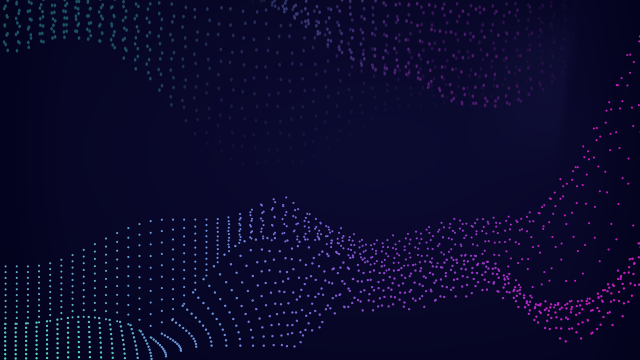
Give the GLSL for this background, as a Shadertoy shader.

```glsl
float bump(float x, float center, float width) {
    float d = (x - center) / width;
    return exp(-d * d);
}

// Upper and lower height of each dotted sheet
vec2 sheetEdges(int id, float x) {
    float crest = 0.1 + 0.02 * bump(x, 0.23, 0.1) - 0.04 * bump(x, 0.43, 0.05)
        + 0.235 * smoothstep(0.42, 0.7, x) - 0.08 * smoothstep(0.85, 1.08, x)
        + 0.03 * bump(x, 1.28, 0.1) - 0.1 * smoothstep(1.36, 1.5, x)
        + 0.16 * pow(max(x - 1.58, 0.0) / 0.2, 2.0);
    if (id == 0) {
        float top = 0.26 + 0.13 * smoothstep(0.08, 0.46, x)
            + 0.06 * bump(x, 0.775, 0.09) - 0.06 * bump(x, 1.05, 0.14)
            + 0.53 * pow(max(x - 1.42, 0.0) / 0.358, 1.8);
        return vec2(top, crest);
    }
    if (id == 1) {
        float base = -0.02 + 0.06 * smoothstep(0.34, 0.5, x)
            + 0.105 * smoothstep(0.72, 0.98, x) + 0.045 * bump(x, 1.33, 0.12)
            - 0.085 * smoothstep(1.4, 1.57, x)
            + 0.13 * pow(max(x - 1.62, 0.0) / 0.16, 1.5);
        return vec2(crest, base);
    }
    if (id == 2) {
        float hem = 0.86 + 0.04 * bump(x, 0.2, 0.1)
            - 0.31 * smoothstep(0.28, 0.68, x) + 0.16 * smoothstep(0.8, 1.15, x)
            + 0.2 * smoothstep(1.4, 1.65, x);
        return vec2(1.01, hem);
    }
    float ridge = 1.0 - 0.2 * smoothstep(0.7, 1.08, x)
        - 0.09 * smoothstep(1.1, 1.3, x) + 0.12 * smoothstep(1.4, 1.65, x);
    return vec2(1.05, ridge);
}

// Coverage of a grid of dots stretched between the two edges
float dotSheet(vec2 p, int id, float spacing, float rows, float radius) {
    float pixel = 1.0 / iResolution.y;
    float nearest = floor(p.x / spacing);
    bool upper = id > 1;
    float cover = 0.0;
    for (float k = -5.0; k <= 5.0; k++) {
        float column = nearest + k;
        float x = (column + 0.5) * spacing;
        vec2 edges = sheetEdges(id, x);
        float fan = id == 1 ? 0.11 * bump(x, 0.62, 0.2) : 0.0;
        float scatter = upper ? 0.005 : 0.009 * smoothstep(0.55, 0.95, x);
        float crowding = upper ? 0.0 : smoothstep(1.0, 1.6, x);
        for (float row = 0.0; row < rows; row++) {
            float v = row / (rows - 1.0);
            float packed = mix(v, v * v, crowding);
            if (id == 3) packed = 1.0 - (1.0 - v) * (1.0 - v);
            vec2 center = vec2(x + fan * sin(v * 1.57), mix(edges.x, edges.y, packed));
            center += scatter * vec2(sin(column * 2.1 + row * 1.7),
                                     sin(column * 1.3 + row * 2.9));
            float d = length((p - center) * vec2(1.0, upper ? 0.75 : 1.0));
            float fade = id == 2 ? 1.0 - 0.85 * v * smoothstep(0.4, 0.6, x) : 1.0;
            cover = max(cover, fade * smoothstep(radius + 0.6 * pixel, radius - 0.6 * pixel, d));
        }
    }
    return cover;
}

vec3 waveColor(vec2 p) {
    vec3 teal = mix(vec3(0.35, 0.95, 0.78), vec3(0.4, 0.75, 0.85), smoothstep(0.0, 0.2, p.y));
    vec3 c = mix(teal, vec3(0.45, 0.66, 0.95), smoothstep(0.2, 0.5, p.x));
    c = mix(c, vec3(0.52, 0.46, 0.92), smoothstep(0.5, 0.85, p.x));
    c = mix(c, vec3(0.62, 0.26, 0.84), smoothstep(0.8, 1.15, p.x));
    return mix(c, vec3(0.84, 0.12, 0.8), smoothstep(1.2, 1.65, p.x));
}

vec3 veilColor(float x) {
    vec3 c = mix(vec3(0.13, 0.4, 0.46), vec3(0.2, 0.23, 0.45), smoothstep(0.2, 0.75, x));
    return mix(c, vec3(0.31, 0.1, 0.43), smoothstep(0.7, 1.3, x));
}

void mainImage(out vec4 fragColor, in vec2 fragCoord) {
    vec2 uv = fragCoord / iResolution.xy;
    vec2 p = vec2(uv.x * 16.0 / 9.0, uv.y);

    // Night blue backdrop with a broad glow and dark borders
    float glow = exp(-dot((p - vec2(1.05, 0.58)) * vec2(0.9, 1.6),
                          (p - vec2(1.05, 0.58)) * vec2(0.9, 1.6)));
    float border = smoothstep(0.0, 0.12, uv.x) * smoothstep(1.0, 0.88, uv.x);
    vec3 color = mix(vec3(0.01, 0.008, 0.11), vec3(0.042, 0.038, 0.185),
                     glow * (0.35 + 0.65 * border));
    float panel = smoothstep(1.25, 1.53, p.x) * smoothstep(1.6, 1.56, p.x + 0.12 * (0.8 - p.y))
        * smoothstep(0.45, 0.75, p.y) * smoothstep(1.0, 0.85, p.y);
    color += vec3(0.02, 0.018, 0.03) * panel;

    // Faint veil hanging from the top
    float veil = 0.8 * dotSheet(p, 2, 0.033, 13.0, 0.0036);
    veil = max(veil, dotSheet(p, 3, 0.031, 9.0, 0.0036) * smoothstep(0.68, 0.8, p.x));
    veil *= smoothstep(1.65, 1.3, p.x);
    color = mix(color, veilColor(p.x), veil);

    // Bright waves along the bottom
    float wave = max(dotSheet(p, 0, 0.031, 11.0, 0.0028),
                     dotSheet(p, 1, 0.029, 11.0, 0.0032));
    color = mix(color, waveColor(p), 0.9 * wave);
    fragColor = vec4(color, 1.0);
}
```
